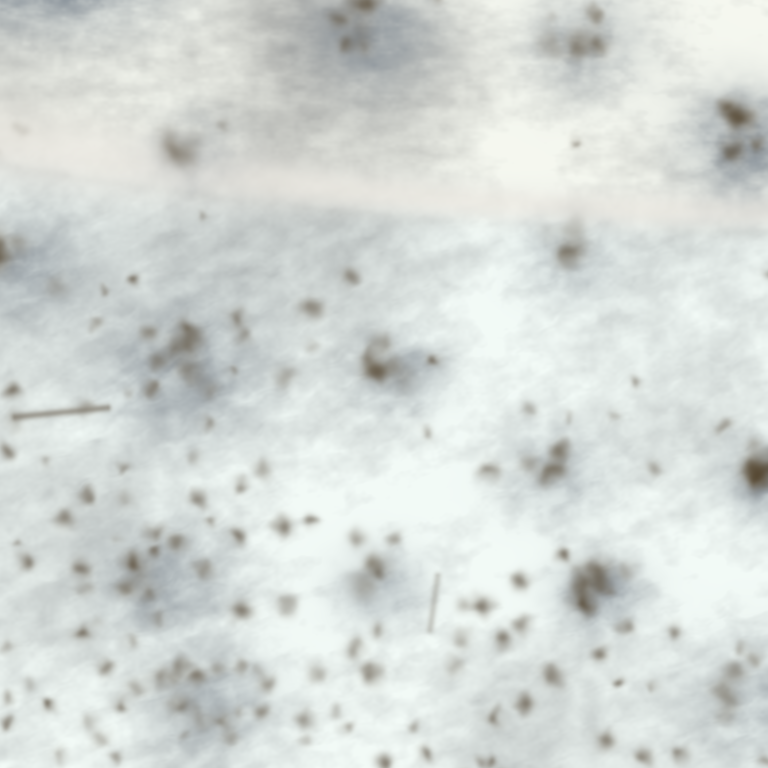
Write a Shadertoy shader that draws this texture.

```glsl
// Snowy ground seen from above: mottled snow crossed by a pale warm trail,
// with small soft specks and clumps of brown scrub in blue-grey shadow.
// Layered value noise makes the snow; hashed loops scatter the plants.

const vec3 SNOW = vec3(0.925, 0.955, 0.942);
const vec3 GREY_SNOW = vec3(0.68, 0.70, 0.70);
const vec3 TRAIL = vec3(0.93, 0.915, 0.885);
const vec3 SHADOW = vec3(0.55, 0.585, 0.615);
const vec3 SPECK = vec3(0.47, 0.44, 0.39);
const vec3 SCRUB = vec3(0.31, 0.25, 0.16);

float hash(vec2 p) {
    vec3 q = fract(p.xyx * vec3(0.1031, 0.1030, 0.0973));
    q += dot(q, q.yzx + 33.33);
    return fract((q.x + q.y) * q.z);
}

vec2 hash2(vec2 p) {
    return vec2(hash(p), hash(p + 57.3));
}

float noise(vec2 p) {
    vec2 cell = floor(p), f = fract(p);
    f = f * f * (3.0 - 2.0 * f);
    float low = mix(hash(cell), hash(cell + vec2(1, 0)), f.x);
    float high = mix(hash(cell + vec2(0, 1)), hash(cell + 1.0), f.x);
    return mix(low, high, f.y);
}

float fbm(vec2 p) {
    float sum = 0.0, weight = 0.57;
    for (int i = 0; i < 3; i++) {
        sum += weight * noise(p);
        p = p * 2.03 + 17.7;
        weight *= 0.5;
    }
    return sum;
}

vec2 rotate(vec2 p, float angle) {
    float c = cos(angle), s = sin(angle);
    return vec2(c * p.x + s * p.y, c * p.y - s * p.x);
}

// Soft bump that fades out smoothly from its centre
float blob(vec2 offset, float radius) {
    return exp(-dot(offset, offset) / (radius * radius));
}

float stick(vec2 p, vec2 a, vec2 b, float width) {
    vec2 along = b - a;
    float t = clamp(dot(p - a, along) / dot(along, along), 0.0, 1.0);
    return blob(p - a - along * t, width);
}

float overlay(float a, float b) {
    return 1.0 - (1.0 - a) * (1.0 - b);
}

// Height of the trail's middle line, and how strongly it covers a point
float trailHeight(float x) {
    return 0.725 + 0.09 * (1.0 - x) * (1.0 - x);
}

float trailCover(vec2 p) {
    float width = mix(0.05, 0.024, smoothstep(0.0, 0.6, p.x));
    float d = (p.y - trailHeight(p.x)) / width;
    return exp(-d * d);
}

// Small specks on a jittered grid, thickest toward the lower left
float specks(vec2 p, float count, float density, float radius) {
    vec2 home = floor(p * count);
    float cover = 0.0;
    for (int k = 0; k < 9; k++) {
        vec2 cell = home + vec2(k % 3, k / 3) - 1.0;
        vec2 centre = (cell + 0.1 + 0.8 * hash2(cell + 3.1)) / count;
        float thick = 1.0 - smoothstep(0.1, 1.0, centre.y + 0.4 * centre.x);
        float present = step(hash(cell + 11.9), density * thick + 0.02);
        float size = radius * mix(0.65, 1.15, hash(cell + 23.5));
        float strength = mix(0.3, 0.85, hash(cell + 41.2));
        cover = overlay(cover, present * strength * blob(p - centre, size));
    }
    return cover;
}

// Scrub clumps on an even quasi-random spread: x = stems, y = shadow
vec2 clumps(vec2 p, vec2 start) {
    vec2 cover = vec2(0.0);
    for (int i = 0; i < 15; i++) {
        vec2 id = vec2(i, 7.0);
        vec2 centre = fract(start + float(i) * vec2(0.7549, 0.5698));
        vec2 offset = p - centre;
        if (length(offset) > 0.28) continue;
        float size = mix(0.5, 1.05, hash(id + 5.4));
        float strength = mix(0.4, 1.0, hash(id + 9.8)) * (1.0 - trailCover(centre));
        vec2 fall = offset - vec2(0.022, -0.022) * size;
        float shade = blob(fall * vec2(0.85, 1.0), 0.085 * size);
        cover.y = overlay(cover.y, strength * shade);
        for (int j = 0; j < 7; j++) {
            vec2 stem = id + vec2(0.0, 13.0 * float(j + 1));
            vec2 place = (hash2(stem) - 0.5) * 0.09 * size;
            float tone = strength * mix(0.2, 0.9, hash(stem + 2.6));
            float radius = mix(0.009, 0.017, hash(stem + 8.2));
            cover.x = overlay(cover.x, tone * blob(offset - place, radius));
        }
    }
    return cover;
}

void mainImage(out vec4 fragColor, in vec2 fragCoord) {
    vec2 p = fragCoord / iResolution.y;
    vec2 wobble = vec2(noise(p * 60.0), noise(p * 60.0 + 31.0)) - 0.5;
    vec2 rough = p + 0.009 * wobble;

    // Snow: broad patches, slanted streaks below the trail, level ones above
    float above = smoothstep(-0.03, 0.05, p.y - trailHeight(p.x));
    float slanted = fbm(rotate(rough, 0.32) * vec2(24.0, 56.0));
    float level = fbm(p * vec2(24.0, 60.0) + 9.0);
    float streak = mix(slanted, level, above) - 0.5;
    float patches = fbm(p * 4.5 + 4.0) - 0.5;
    float grain = fbm(p * 48.0) - 0.5;
    float shade = 0.20 + 1.15 * patches + 0.42 * streak + 0.36 * grain;
    vec2 haze = (p - vec2(0.43, 0.94)) / vec2(0.15, 0.14);
    shade += 0.6 * exp(-dot(haze, haze));
    vec3 colour = mix(SNOW, GREY_SNOW, clamp(shade, -0.1, 1.2));
    colour *= mix(vec3(1.0), vec3(1.012, 0.99, 0.972), above);

    // Trail, with a faint rut along its lower edge
    float rut = (p.y - trailHeight(p.x) + 0.028) / 0.007;
    colour -= 0.06 * exp(-rut * rut) * noise(p * vec2(12.0, 3.0));
    colour = mix(colour, TRAIL + 0.08 * streak, 0.75 * trailCover(p));

    // Shadows, mottled, with a dark blue one in the upper left corner
    vec2 scrub = clumps(rough, vec2(0.20, 0.26));
    vec2 corner = (p - vec2(0.07, 1.02)) / vec2(0.14, 0.065);
    float shadow = overlay(scrub.y, exp(-dot(corner, corner)));
    shadow *= 0.85 + 0.6 * streak + 0.5 * grain;
    colour = mix(colour, SHADOW, clamp(shadow, 0.0, 1.0));

    // Specks, fallen sticks and scrub
    float small = specks(rough, 21.0, 0.52, 0.0115);
    small = overlay(small, 0.6 * specks(rough + 0.37, 31.0, 0.22, 0.0085));
    small = overlay(small, 0.6 * stick(p, vec2(0.02, 0.457), vec2(0.14, 0.469), 0.005));
    small = overlay(small, 0.3 * stick(p, vec2(0.56, 0.18), vec2(0.57, 0.25), 0.005));
    colour = mix(colour, SPECK, small * (1.0 - 0.8 * trailCover(p)));
    colour = mix(colour, mix(SPECK, SCRUB, scrub.x), scrub.x);

    fragColor = vec4(clamp(colour, 0.0, 1.0), 1.0);
}
```
